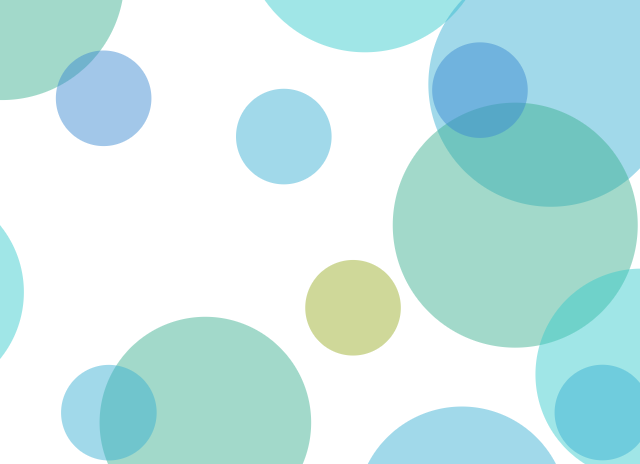
Reproduce this background procedurally as a Shadertoy shader.

```glsl
const float TAU = 6.2831853;
const float OPACITY = 0.47;         // ink strength where discs overlap
const float JITTER = 0.02;          // random shift, in canvas heights

const int LARGE_COUNT = 8;
const float LARGE_RADIUS = 0.264;
const float MEDIUM_RADIUS = 0.228;
const vec2 RING_AXES = vec2(0.753, 0.591);
const float RING_START = 2.483;

const int SMALL_COUNT = 6;
const float SMALL_RADIUS = 0.103;
const float SPIRAL_START = 2.583;
const float SPIRAL_STEP = 1.885;
const float SPIRAL_REACH = 0.64;
const float SPIRAL_SHRINK = 0.11;
const float PAIR_SPREAD = 0.13;

const vec3 PAPER = vec3(1.0);
const vec3 GREEN = vec3(0.635, 0.852, 0.792);
const vec3 CYAN = vec3(0.628, 0.902, 0.904);
const vec3 BLUE = vec3(0.631, 0.850, 0.916);
const vec3 PERIWINKLE = vec3(0.635, 0.780, 0.914);
const vec3 OLIVE = vec3(0.810, 0.848, 0.600);

float hash(float n) {
    return fract(sin(n * 12.9898) * 43758.5453);
}

vec2 jitter(float seed) {
    return JITTER * (vec2(hash(seed), hash(seed + 31.7)) - 0.5);
}

vec2 direction(float angle) {
    return vec2(cos(angle), sin(angle));
}

// Large discs follow a wobbling ellipse around the canvas centre.
vec2 largeCentre(float i) {
    float t = TAU * i / float(LARGE_COUNT);
    float angle = RING_START - t + 0.26 * cos(t + 2.107);
    float reach = 0.99 + 0.186 * cos(t + 0.476)
                       + 0.220 * cos(2.0 * t - 0.616)
                       + 0.139 * cos(3.0 * t + 1.938);
    return RING_AXES * reach * direction(angle) + jitter(i + 1.0);
}

// Small discs sit in opposing pairs on an inward spiral.
vec2 smallCentre(float i) {
    float pair = floor(i * 0.5);
    float side = mod(i, 2.0);
    float angle = SPIRAL_START - SPIRAL_STEP * pair + 0.5 * TAU * side;
    float reach = SPIRAL_REACH - SPIRAL_SHRINK * pair * pair;
    reach *= 1.0 + PAIR_SPREAD * (2.0 * side - 1.0);
    return reach * direction(angle) + jitter(i + 11.0);
}

vec3 largeTint(int i) {
    int kind = i % 3;
    return kind == 0 ? GREEN : (kind == 1 ? CYAN : BLUE);
}

vec3 smallTint(int i) {
    if (i % 2 == 1) return BLUE;
    return i < SMALL_COUNT - 2 ? PERIWINKLE : OLIVE;
}

// Lays a translucent disc whose colour on bare paper equals the tint.
vec3 layDisc(vec3 below, vec2 offset, float radius, vec3 tint, float pixel) {
    float coverage = clamp(0.5 - (length(offset) - radius) / pixel, 0.0, 1.0);
    vec3 inked = tint - (1.0 - OPACITY) * (PAPER - below);
    return mix(below, inked, coverage);
}

void mainImage(out vec4 fragColor, in vec2 fragCoord) {
    vec2 p = (fragCoord - 0.5 * iResolution.xy) / iResolution.y;
    float pixel = 1.0 / iResolution.y;
    vec3 color = PAPER;

    for (int i = 0; i < LARGE_COUNT; i++) {
        float radius = i < LARGE_COUNT / 2 ? LARGE_RADIUS : MEDIUM_RADIUS;
        color = layDisc(color, p - largeCentre(float(i)), radius, largeTint(i), pixel);
    }

    for (int i = 0; i < SMALL_COUNT; i++) {
        color = layDisc(color, p - smallCentre(float(i)), SMALL_RADIUS, smallTint(i), pixel);
    }

    fragColor = vec4(color, 1.0);
}
```
